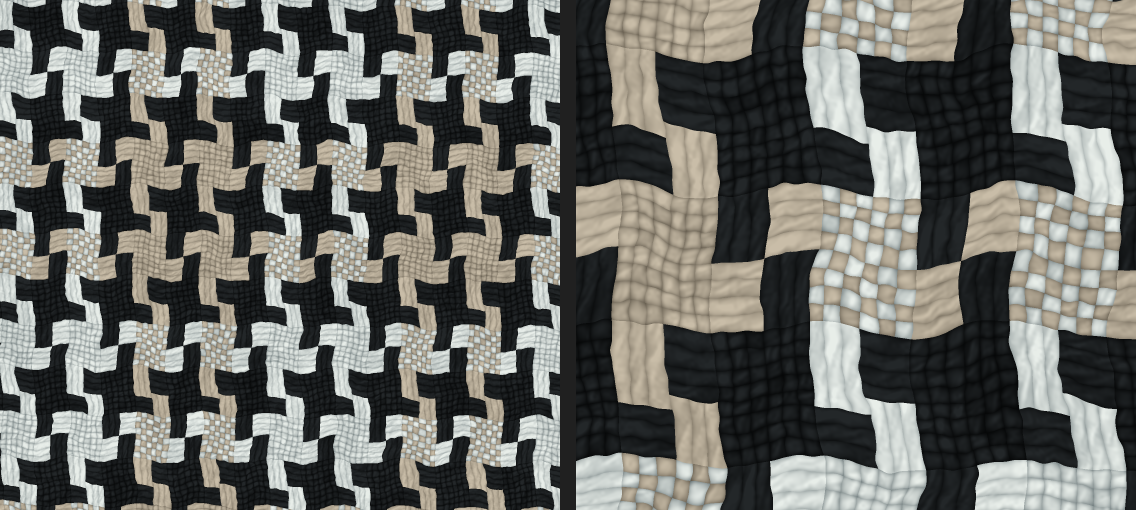
Left, the full canvas; right, a detail of the centre.
Write a WebGL 2 fragment shader that draws this texture.

```glsl
#version 300 es
precision highp float;
// Houndstooth cloth woven thread by thread: blocks of light and dark warp cross
// blocks of light and dark weft. Equal blocks make plain weave; mixed blocks
// make long floats that form the four arms of each tooth.

#define PERIOD vec2(0.1307, 0.1784)  // one tooth, in canvas heights
#define ORIGIN vec2(-0.0065, 0.0955) // top left corner of a tooth body
#define ENDS vec2(12.0, 16.0)        // warp and weft threads per tooth
#define SLANT vec2(0.32, 0.50)       // lean of the floats, in threads
#define SKEW vec2(0.012, 0.011)      // lean of the whole cloth
#define WOBBLE 0.65                  // unevenness of the threads
#define SAMPLES 3                    // antialiasing grid per side

uniform vec2 u_resolution;
out vec4 fragColor;

const float TAU = 6.2831853;
const vec3 WHITE = vec3(0.86, 0.885, 0.87);
const vec3 WHITE_SHADE = vec3(0.36, 0.41, 0.42);
const vec3 BEIGE = vec3(0.745, 0.70, 0.62);
const vec3 BEIGE_SHADE = vec3(0.32, 0.29, 0.24);
const vec3 BLACK = vec3(0.135, 0.15, 0.158);
const vec3 BLACK_SHADE = vec3(0.02, 0.025, 0.027);

float hash(vec2 p) {
  vec3 q = fract(vec3(p.xyx) * 0.1031);
  q += dot(q, q.yzx + 33.33);
  return fract((q.x + q.y) * q.z);
}

float noise(vec2 p) {
  vec2 i = floor(p), f = fract(p);
  f = f * f * (3.0 - 2.0 * f);
  return mix(mix(hash(i), hash(i + vec2(1, 0)), f.x),
             mix(hash(i + vec2(0, 1)), hash(i + vec2(1, 1)), f.x), f.y);
}

// Canvas position (y down) to thread coordinates, bent by slant and wobble.
vec2 threadSpace(vec2 p) {
  vec2 g = (p - SKEW * p.yx - ORIGIN) / PERIOD * ENDS;
  vec2 wave = cos(TAU * g.yx / ENDS.yx);
  vec2 drift = vec2(noise(g * 0.35 + 40.0), noise(g * 0.35 + 90.0)) - 0.5;
  vec2 fray = vec2(noise(g * 1.3 + 15.0), noise(g * 1.3 + 65.0)) - 0.5;
  return g + SLANT * vec2(-1.0, 1.0) * wave + WOBBLE * (drift + 0.35 * fray);
}

// True where the warp lies over the weft.
bool warpOnTop(vec2 thread, vec2 slot, bool warpLight, bool weftLight) {
  vec2 halfBlock = ENDS * 0.5;
  vec2 local = mod(slot, halfBlock);
  bool leftHalf = local.x < halfBlock.x * 0.5;
  if (warpLight == weftLight) return mod(thread.x + thread.y, 2.0) < 0.5;
  if (warpLight) return leftHalf ? local.y < 5.0 : local.y > 3.5;
  return leftHalf ? local.y < 4.0 : local.y > 3.5;
}

vec3 cloth(vec2 p) {
  vec2 g = threadSpace(p);
  vec2 thread = floor(g);
  vec2 slot = mod(thread, ENDS);
  vec2 tooth = mod(floor(g / ENDS), 4.0);
  bool warpLight = slot.x < ENDS.x * 0.5;
  bool weftLight = slot.y < ENDS.y * 0.5;
  bool warp = warpOnTop(thread, slot, warpLight, weftLight);
  bool plain = warpLight == weftLight;
  bool light = warp ? warpLight : weftLight;
  bool beige = warp ? tooth.x > 1.5 : abs(tooth.y - 1.5) < 1.0;

  // x runs across the visible yarn, y along it
  vec2 yarn = warp ? g : g.yx;
  vec2 d = abs(fract(yarn) - 0.5) * 2.0;
  float id = warp ? thread.x : thread.y + 300.0;

  // rounded stitches in plain weave, long ribs in floats
  float shade = 1.0 - (plain ? 0.48 : 0.34) * d.x * d.x * d.x;
  if (plain) shade *= 1.0 - 0.42 * d.y * d.y * d.y;

  // twisted fibres, thread variation and broad wear
  float fibre = noise(vec2(yarn.x * 3.5 + yarn.y * 1.3, yarn.y * 0.7 + id * 7.0));
  float fuzz = noise(g * 4.0 + 11.0);
  shade += 0.30 * (fibre - 0.55) + 0.12 * (fuzz - 0.5);
  shade += 0.12 * (hash(vec2(id, 5.0)) - 0.5) + 0.14 * (noise(g * 0.2) - 0.5);
  if (plain) shade += 0.10 * (hash(thread) - 0.5);
  shade = clamp(shade, 0.0, 1.1);

  if (!light) return mix(BLACK_SHADE, BLACK, shade * shade * 0.85);
  return beige ? mix(BEIGE_SHADE, BEIGE, shade) : mix(WHITE_SHADE, WHITE, shade);
}

void main() {
  vec3 color = vec3(0.0);
  for (int j = 0; j < SAMPLES; j++)
    for (int i = 0; i < SAMPLES; i++) {
      vec2 offset = (vec2(i, j) + 0.5) / float(SAMPLES) - 0.5;
      vec2 pixel = gl_FragCoord.xy + offset;
      color += cloth(vec2(pixel.x, u_resolution.y - pixel.y) / u_resolution.y);
    }
  fragColor = vec4(color / float(SAMPLES * SAMPLES), 1.0);
}
```
